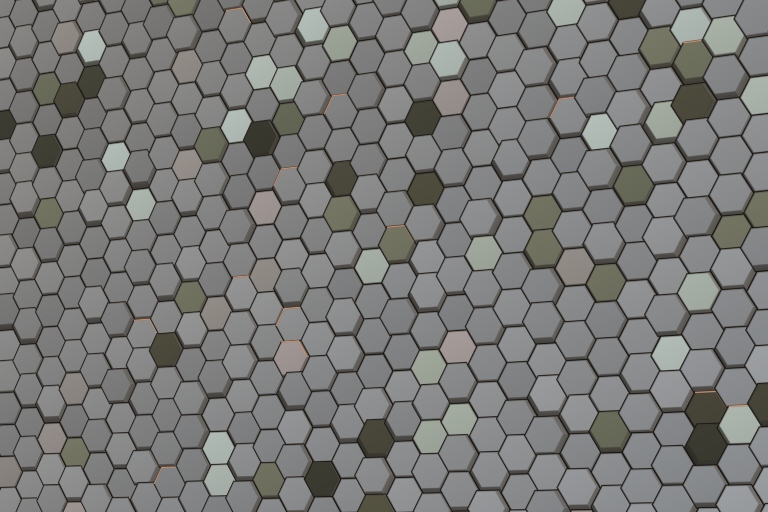
Give the GLSL for this pattern, as a WebGL 2 fragment shader.

```glsl
#version 300 es
precision highp float;
// A wall of grey hexagonal prisms at varied depths, seen in slight perspective.

uniform vec2 u_resolution;
out vec4 fragColor;

float hash(vec2 p) {
  return fract(sin(dot(p, vec2(127.1, 311.7))) * 43758.5);
}

// Canvas point to lattice coordinates (column, row) on the receding wall.
vec2 wallCoords(vec2 p) {
  vec2 q = p - vec2(0.732, 0.273);
  mat2 axes = mat2(vec2(0.0535, 0.0031) + 0.00785 * q,
                   vec2(-0.00166, 0.0689) - 0.001 * q);
  return inverse(axes) * q;
}

// Distance to a flat-topped hexagon swept along v; also returns the nearest facet normal.
float sweptHex(vec2 q, vec2 v, out vec2 facet) {
  float d = -9.0;
  for (int k = 0; k < 6; k++) {
    float a = radians(30.0 + 60.0 * float(k));
    vec2 n = vec2(cos(a), sin(a));
    float e = dot(q, n) - max(0.0, dot(v, n));
    if (e > d) { d = e; facet = n; }
  }
  return d - 0.5;
}

// Plain greys with scattered dark, olive, pale and rosy panels.
vec3 panelColor(vec2 id) {
  float pick = hash(id + 3.7);
  float tone = hash(id + 19.3);
  float upperRight = clamp(0.35 + 0.028 * id.x + 0.04 * id.y, 0.0, 1.0);
  float cool = clamp(0.55 + 0.022 * id.x - 0.03 * id.y, 0.0, 1.0);
  vec3 grey = mix(vec3(0.50, 0.495, 0.49), vec3(0.56, 0.572, 0.585), cool);
  grey += 0.07 * (tone - 0.5);
  if (pick < 0.06) return mix(vec3(0.20, 0.20, 0.17), vec3(0.34, 0.33, 0.26), tone);
  if (pick < 0.07 + 0.09 * upperRight) return mix(vec3(0.40, 0.41, 0.34), vec3(0.47, 0.47, 0.40), tone);
  if (pick > 0.98 - 0.09 * upperRight) return mix(vec3(0.60, 0.63, 0.58), vec3(0.69, 0.73, 0.71), tone);
  if (pick > 0.95 - 0.11 * upperRight) return mix(vec3(0.54, 0.52, 0.50), vec3(0.65, 0.61, 0.60), tone);
  return grey;
}

void main() {
  vec2 p = gl_FragCoord.xy / u_resolution.y;
  vec2 lattice = wallCoords(p);
  vec2 pos = lattice * vec2(0.866, 1.0);
  float aa = 0.75 * fwidth(pos.y);
  vec3 gap = vec3(0.09, 0.075, 0.06);
  vec3 color = gap;

  // Paint from upper left to lower right, so nearer prisms cover their neighbours.
  for (int i = -1; i <= 1; i++) {
    float column = round(lattice.x) + float(i);
    float stagger = 0.5 * mod(column, 2.0);
    float nearestRow = round(lattice.y - stagger);
    for (int j = 1; j >= -1; j--) {
      vec2 id = vec2(column, nearestRow + float(j));
      vec2 q = pos - vec2(0.866 * column, id.y + stagger);

      // Depth and lean of this prism
      float depth = 0.01 + 0.19 * pow(hash(id), 1.5);
      float lean = 2.1 + 1.5 * (hash(id + 7.9) - 0.5);
      vec2 shift = depth * vec2(cos(lean), sin(lean));
      vec2 facet, outer;
      float face = sweptHex(q - shift, vec2(0.0), facet);
      float body = sweptHex(q, shift, outer);

      // Dark joint, then shaded flanks
      vec3 panel = panelColor(id);
      vec3 flank = mix(vec3(0.36, 0.335, 0.30), panel * 0.75, 0.45);
      flank *= 0.93 + 0.22 * dot(facet, vec2(0.8, 0.6)) - 0.8 * max(face, 0.0);
      color = mix(color, gap, smoothstep(aa, -aa, body - 0.008));
      color = mix(color, flank, smoothstep(aa, -aa, body + 0.018));

      // Front panel with a soft sheen and a thin darker rim
      float sheen = 0.96 + 0.06 * hash(id + 31.0) + 0.05 * dot(q, vec2(-0.4, 0.9));
      vec3 front = panel * sheen;
      front *= 1.0 - 0.16 * smoothstep(-0.06, -0.025, face);
      color = mix(color, front, smoothstep(aa, -aa, face + 0.027));

      // Warm light leaking past a few upper edges
      float leak = step(0.965, hash(id + 53.1));
      float side = hash(id + 61.7) < 0.5 ? -1.0 : 1.0;
      float lit = step(0.3, dot(facet, vec2(0.5 * side, 0.866)));
      float line = smoothstep(0.018 + aa, 0.018 - aa, abs(face + 0.015));
      color = mix(color, vec3(0.88, 0.64, 0.48), 0.85 * leak * lit * line);
    }
  }

  fragColor = vec4(color, 1.0);
}
```
